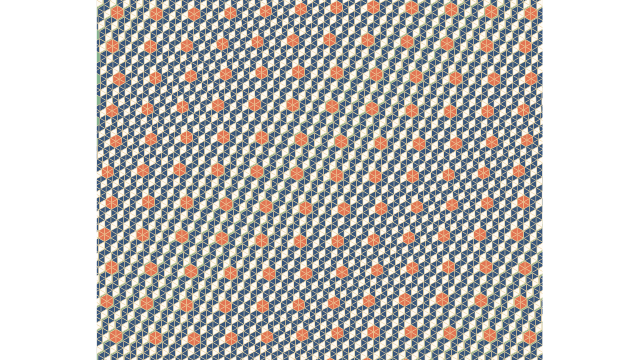
Write a Shadertoy shader that draws this pattern.

```glsl
// A centred panel of small hexagonal tiles, each cut into six triangles: blue with
// a white rhombus, or all orange at every ninth tile. Rigid tiles are shifted by a
// diagonal wave, so that green ground opens where they spread and seams close elsewhere.

const float APOTHEM = 0.01736;                 // half width of a tile
const float ROW_HEIGHT = APOTHEM * 1.7320508;  // distance between tile rows
const vec2  ORIGIN = vec2(0.0556, -0.0708);    // centre of one orange tile
const vec2  PANEL = vec2(-0.620, 0.618);       // left and right panel edges
const float FIRST_TILE = -0.630;               // no tile centre lies left of this
const float LINE_HALF = 0.00075;               // half the line width

const vec2  WAVE_SHIFT = vec2(0.0116, -0.0100);
const vec2  WAVE_VECTOR = vec2(5.775, -6.58);
const float WAVE_PHASE = 0.668;

const vec3 PAPER  = vec3(1.0, 1.0, 1.0);
const vec3 WHITE  = vec3(0.995, 0.98, 0.955);
const vec3 BLUE   = vec3(0.215, 0.335, 0.485);
const vec3 ORANGE = vec3(0.885, 0.455, 0.325);
const vec3 CREAM  = vec3(0.93, 0.83, 0.63);
const vec3 GREEN  = vec3(0.52, 0.70, 0.56);

vec2 waveShift(vec2 p) {
    return WAVE_SHIFT * sin(dot(p, WAVE_VECTOR) + WAVE_PHASE);
}

// Coverage of the region where the signed distance is negative
float fill(float dist, float pixel) {
    return clamp(0.5 - dist / pixel, 0.0, 1.0);
}

// Finds the nearest shifted tile: offset from its centre, seam distance, orange flag
void nearestTile(vec2 p, out vec2 local, out float seam, out bool isOrange) {
    vec2 guess = p - waveShift(p) - ORIGIN;
    float nearest = 1e3, second = 1e3;
    local = vec2(1.0);
    isOrange = false;
    float middleRow = round(guess.y / ROW_HEIGHT);
    for (int j = -1; j <= 1; j++) {
        float row = middleRow + float(j);
        float odd = mod(row, 2.0);
        float middle = round((guess.x / APOTHEM - odd) * 0.5);
        for (int i = -1; i <= 1; i++) {
            float column = 2.0 * (middle + float(i)) + odd;
            vec2 base = ORIGIN + vec2(column * APOTHEM, row * ROW_HEIGHT);
            if (base.x < FIRST_TILE) continue;
            vec2 offset = p - base - waveShift(base);
            float d2 = dot(offset, offset);
            if (d2 < nearest) {
                second = nearest;
                nearest = d2;
                local = offset;
                isOrange = mod(row, 3.0) < 0.5 && mod(column + odd, 6.0) < 0.5;
            } else {
                second = min(second, d2);
            }
        }
    }
    seam = (second - nearest) / (4.0 * APOTHEM);
}

vec3 tiles(vec2 p, float pixel) {
    vec2 local;
    float seam;
    bool isOrange;
    nearestTile(p, local, seam, isOrange);

    // Distances to the three diagonals give both the spokes and the outline
    float rising = dot(local, vec2(-0.5, 0.8660254));
    float falling = dot(local, vec2(0.5, 0.8660254));
    vec3 diagonals = abs(vec3(local.x, rising, falling));
    float spoke = min(diagonals.x, min(diagonals.y, diagonals.z));
    float outside = max(diagonals.x, max(diagonals.y, diagonals.z)) - APOTHEM;

    // Two of the six triangles form the white rhombus
    float rhombus = fill(max(-local.x, rising), pixel);
    vec3 face = isOrange ? ORANGE : mix(BLUE, WHITE, rhombus);
    vec3 color = mix(GREEN, face, fill(outside, pixel));

    // Spokes stay inside the tile; outlines follow its edge or a closed seam
    float edge = outside < 0.0 ? min(-outside, seam) : outside;
    float line = min(max(spoke, outside), edge);
    return mix(color, CREAM, fill(line - LINE_HALF, pixel));
}

void mainImage(out vec4 fragColor, in vec2 fragCoord) {
    float pixel = 1.0 / iResolution.y;
    vec2 p = (fragCoord - 0.5 * iResolution.xy) * pixel;
    float panel = fill(max(PANEL.x - p.x, p.x - PANEL.y), pixel);
    fragColor = vec4(mix(PAPER, tiles(p, pixel), panel), 1.0);
}
```
